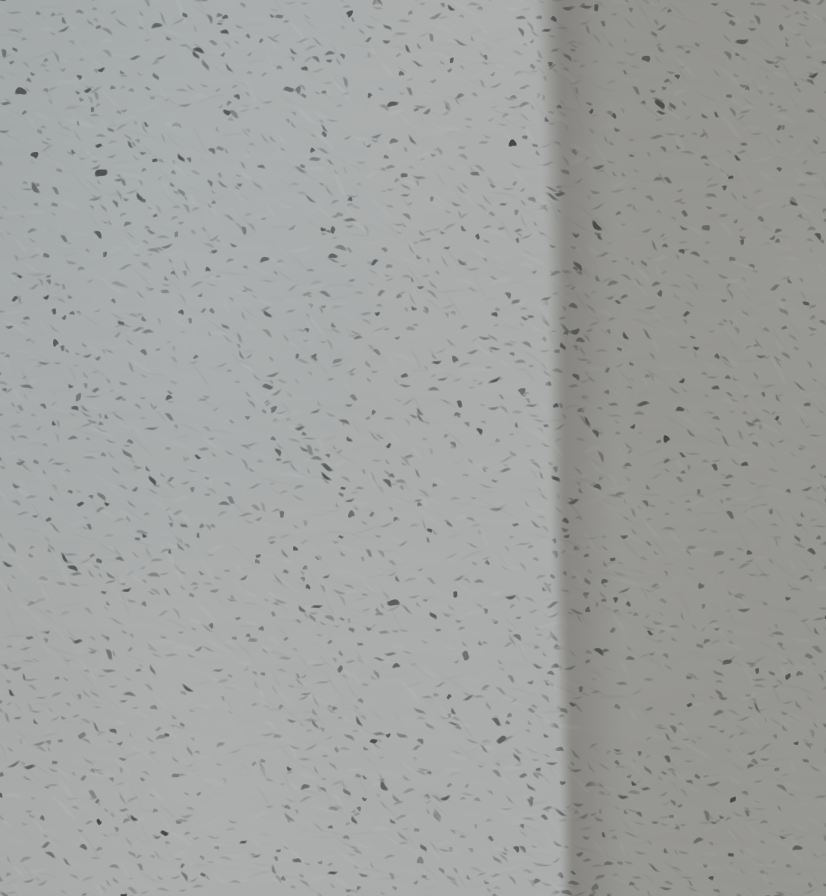
Write a Shadertoy shader that draws this texture.

```glsl
vec3 hash3(vec2 cell) {
    vec3 h = fract(vec3(cell.xyx) * vec3(0.1031, 0.1030, 0.0973));
    h += dot(h, h.yxz + 33.33);
    return fract((h.xxy + h.yzz) * h.zyx);
}

// Layered sines: gentle variation between about -1 and 1
float waves(vec2 p) {
    return 0.5 * sin(p.x + 1.7 * sin(p.y * 0.8))
         + 0.3 * sin(p.y * 1.9 - p.x * 1.3 + 2.0)
         + 0.2 * sin(p.x * 3.7 + p.y * 2.9);
}

// Scattered ragged flecks, one candidate per cell; size is (half length, half width)
float flecks(vec2 p, float cells, vec2 size, float amount, float seed) {
    vec2 home = floor(p * cells);
    float soft = 0.0004 + 0.5 / iResolution.y;
    float cover = 0.0;
    for (int j = -1; j <= 1; j++)
    for (int i = -1; i <= 1; i++) {
        vec2 cell = home + vec2(i, j);
        vec3 place = hash3(cell + seed);
        vec3 form = hash3(cell + seed + 71.3);
        vec2 center = (cell + place.xy) / cells;
        float present = step(place.z, amount * (1.0 + 0.5 * waves(center * 23.0 + seed)));
        float angle = -0.3 + (form.x - 0.5) * 1.7;
        vec2 axis = vec2(cos(angle), sin(angle));
        vec2 d = p - center;
        vec2 q = vec2(dot(d, axis), dot(d, vec2(-axis.y, axis.x)));
        vec2 radius = size * vec2(mix(0.55, 1.4, form.y * form.y), mix(0.7, 1.2, form.z));
        q.y += 0.35 * radius.y * sin(q.x / radius.x * 2.4 + 6.3 * form.z);
        float dist = (length(q / radius) - 1.0) * min(radius.x, radius.y);
        float ink = 1.0 - smoothstep(-soft, soft, dist);
        cover = max(cover, ink * present * mix(0.4, 1.0, fract(form.z * 7.0 + form.x)));
    }
    return cover;
}

void mainImage(out vec4 fragColor, in vec2 fragCoord) {
    vec2 p = fragCoord / iResolution.y;

    // Lit face, faintly cooler toward the upper left
    vec3 lit = mix(vec3(0.668, 0.677, 0.673), vec3(0.660, 0.677, 0.677),
                   smoothstep(0.1, 0.8, p.y) * (1.0 - smoothstep(0.15, 0.6, p.x)));
    lit += 0.005 * waves(p * vec2(6.0, 5.0));
    lit -= 0.014 * smoothstep(0.22, 0.0, p.x);

    // Shaded face, darkest beside the fold
    float fold = 0.632 - 0.019 * p.y + 0.002 * sin(p.y * 11.0);
    float side = p.x - fold;
    vec3 shade = mix(vec3(0.535, 0.531, 0.517), vec3(0.589, 0.588, 0.574),
                     smoothstep(0.005, 0.075, side));
    shade -= 0.012 * smoothstep(0.65, 1.0, p.y);
    shade += 0.005 * waves(p * vec2(9.0, 7.0) + 4.0);

    float blur = mix(0.009, 0.019, p.y * p.y);
    vec3 color = mix(lit, shade, smoothstep(-blur, blur, side));

    // Pale and dusky grain streaks sloping down to the right
    vec2 grain = vec2(p.x, p.y + 0.2 * p.x);
    color += 0.003 * waves(grain * vec2(31.0, 160.0) + 3.0 * waves(p * 29.0));
    color += 0.016 * flecks(grain + 3.0, 40.0, vec2(0.012, 0.0022), 0.45, 19.0);
    color -= 0.022 * flecks(grain + 5.0, 44.0, vec2(0.011, 0.0014), 0.40, 29.0);

    // Faint, medium and bold mineral flecks
    float ink = 0.26 * flecks(p, 58.0, vec2(0.0046, 0.0014), 0.50, 5.0);
    ink = max(ink, 0.52 * flecks(p, 45.0, vec2(0.0045, 0.0018), 0.44, 43.0));
    ink = max(ink, 0.78 * flecks(p, 32.0, vec2(0.0046, 0.0022), 0.34, 87.0));
    ink = max(ink, 0.95 * flecks(p, 15.0, vec2(0.0052, 0.0034), 0.24, 131.0));

    // Extra flecks gathered along the fold
    float nearFold = smoothstep(-0.02, 0.0, side) * (1.0 - smoothstep(0.018, 0.04, side));
    ink = max(ink, 0.75 * nearFold * flecks(p, 46.0, vec2(0.0052, 0.0023), 0.50, 171.0));

    color = mix(color, vec3(0.235, 0.250, 0.248), ink);
    fragColor = vec4(color, 1.0);
}
```
